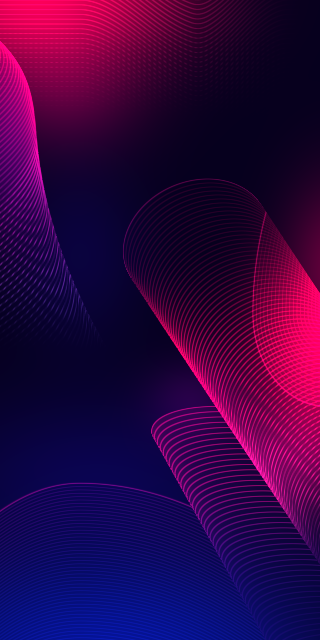
A WebGL 2 fragment shader for this background:

```glsl
#version 300 es
precision highp float;
// Neon ribbons of fine strands over a dark navy field with red and blue glows.
uniform vec2 u_resolution;
out vec4 fragColor;

const vec3 CRIMSON = vec3(0.95, 0.01, 0.28);
const vec3 PINK = vec3(0.92, 0.1, 0.44);
const vec3 VIOLET = vec3(0.36, 0.05, 0.48);

// Soft elliptical glow.
float glow(vec2 p, vec2 center, vec2 radius) {
    vec2 d = (p - center) / radius;
    return exp(-dot(d, d));
}

// Thin lines at whole values of phase, of constant thickness on the canvas.
float strands(float phase, float thickness) {
    float slope = fwidth(phase);
    float w = max(slope * u_resolution.x * thickness, slope * 0.7);
    float d = 0.5 - abs(fract(phase) - 0.5);
    return 1.0 - smoothstep(0.0, max(w, 0.05), d);
}

// Smooth step from outside to inside, about one pixel wide.
float inside(float d) {
    return smoothstep(-0.7, 0.7, d * u_resolution.x);
}

// A single curve where d is zero.
float rim(float d, float thickness) {
    float slope = fwidth(d) * u_resolution.x;
    return exp(-pow(abs(d) / (max(slope, 0.05) * thickness), 2.0));
}

// Half circle profile across a ribbon, u from 0 to 1.
float arch(float u) {
    return 2.0 * sqrt(max(u * (1.0 - u), 0.0));
}

vec3 background(vec2 p) {
    vec3 c = vec3(0.02, 0.0, 0.115);
    c += vec3(0.02, 0.01, 0.13) * glow(p, vec2(0.25, 0.8), vec2(0.2, 0.28));
    c += vec3(0.02, 0.01, 0.17) * glow(p, vec2(0.3, 1.47), vec2(0.5, 0.24));
    c += vec3(0.0, 0.08, 0.5) * glow(p, vec2(0.35, 2.08), vec2(0.65, 0.36));
    c += vec3(0.13, 0.0, 0.12) * glow(p, vec2(0.6, 1.25), vec2(0.14, 0.12));
    c += vec3(0.95, 0.0, 0.22) * glow(p, vec2(0.1, -0.03), vec2(0.42, 0.22));
    c += vec3(0.3, 0.0, 0.12) * glow(p, vec2(0.2, 0.27), vec2(0.25, 0.2));
    c += vec3(0.38, 0.0, 0.12) * glow(p, vec2(1.06, 0.85), vec2(0.17, 0.28));
    return c;
}

// Faint dotted veil falling from the top.
vec3 topVeil(vec2 p) {
    float phase = (p.y - 0.2 * smoothstep(0.25, 0.65, p.x) + 0.2 * smoothstep(0.6, 0.9, p.x)) / 0.015;
    float dots = mix(1.0, 0.5 + 0.5 * cos(p.x * 390.0), smoothstep(0.05, 0.2, p.y));
    float fade = smoothstep(0.95, 0.5, p.x) * smoothstep(0.38, 0.05, p.y);
    return vec3(0.5, 0.05, 0.22) * strands(phase, 0.0032) * dots * fade * 0.5;
}

// Curtain hanging on the left, bright along its right edge.
vec3 leftCurtain(vec2 p) {
    float v = p.y - 0.45;
    float above = min(v, 0.0);
    float edge = 0.117 + 0.1 * v + 0.38 * v * v + 3.7 * above * above * above;
    float t = edge - p.x;
    float depth = max(t, 0.0);
    float line = strands((p.y - 0.55 * sqrt(depth + 0.0005)) / 0.016, 0.0034);
    float weave = strands((p.x + p.y * 0.25) / 0.015, 0.0045);
    vec3 hue = mix(CRIMSON, vec3(0.75, 0.08, 0.52), smoothstep(0.3, 0.65, p.y));
    hue = mix(hue, vec3(0.42, 0.25, 0.62), smoothstep(0.65, 1.0, p.y));
    float fade = smoothstep(1.1, 0.85, p.y);
    float fold = smoothstep(-0.04, 0.04, p.y - 0.65 + 1.7 * p.x);
    vec3 c = hue * line * mix(1.0, 0.25 + 0.75 * weave, smoothstep(0.5, 0.75, p.y)) * mix(0.28, 0.6, fold);
    c += vec3(0.2, 0.0, 0.24) * glow(p, vec2(0.04, 0.42), vec2(0.15, 0.28));
    c += hue * exp(-depth / 0.022) * 0.45 * smoothstep(0.85, 0.4, p.y);
    return c * inside(t) * fade;
}

// Low hill of nested contours at the bottom left.
vec3 lowerHill(vec2 p, float rightEdge) {
    float x = p.x - 0.25;
    float d = p.y - 1.51 - (x < 0.0 ? 1.4 : 0.61) * x * x;
    float line = strands(d / 0.0105, 0.0029) * inside(d);
    vec3 c = mix(vec3(0.2, 0.01, 0.2), vec3(0.03, 0.04, 0.2), smoothstep(0.0, 0.4, d)) * line * 0.55;
    c += vec3(0.32, 0.01, 0.15) * rim(d, 0.002);
    return c * inside(rightEdge - p.x);
}

// Small ribbon tucked behind the large one.
vec3 smallRibbon(vec2 p, float leftEdge, float rightEdge) {
    float t = p.x - leftEdge;
    float d = p.y - 1.37 + 0.1 * arch(clamp(t / 0.5, 0.0, 1.0));
    float line = strands(d / 0.0165, 0.0033);
    vec3 hue = mix(vec3(0.75, 0.02, 0.28), VIOLET, smoothstep(1.45, 1.85, p.y));
    float fade = mix(1.0, 0.2, smoothstep(1.5, 1.95, p.y));
    vec3 c = hue * line * 0.65 + hue * exp(-max(t, 0.0) / 0.05) * 0.25 + hue * 0.07;
    return c * fade * inside(t) * inside(d + 0.002) * inside(rightEdge - p.x);
}

// Large diagonal ribbon with a looped top and a folded, glowing flap.
vec3 largeRibbon(vec2 p, float leftEdge) {
    float t = p.x - leftEdge;
    float u = clamp(t / 0.56, 0.0, 1.0);
    float d = p.y - 0.872 + 0.232 * u + 0.159 * arch(u);
    float mask = inside(t) * inside(0.56 - t) * inside(d + 0.002);
    float line = strands(d / 0.0125, 0.0031);
    float weave = strands((p.x + 0.35 * p.y) / 0.014, 0.005);
    line *= mix(1.0, 0.35 + 0.65 * weave, smoothstep(1.05, 1.3, p.y));

    vec3 hue = mix(CRIMSON, PINK, smoothstep(1.2, 1.5, p.y));
    hue = mix(hue, VIOLET, smoothstep(1.5, 1.85, p.y));
    float power = mix(0.13, 0.62, smoothstep(0.75, 1.2, p.y)) * mix(1.0, 0.25, smoothstep(1.45, 1.85, p.y));
    vec3 c = hue * line * power;
    float bright = smoothstep(0.8, 1.15, p.y) * smoothstep(1.9, 1.4, p.y);
    c += hue * (exp(-max(t, 0.0) / 0.03) * 0.42 + exp(-max(t, 0.0) / 0.15) * 0.18) * bright;
    c += vec3(0.75, 0.0, 0.17) * glow(p, vec2(1.04, 1.1), vec2(0.2, 0.26));
    c += vec3(0.28, 0.0, 0.13) * glow(p, vec2(0.95, 1.42), vec2(0.22, 0.16));

    // Flap folded over the right side.
    float bend = max(0.98 - p.y, 0.0) / 0.33;
    vec2 q = vec2(1.02 - p.x + 0.045 * bend * bend, max(p.y - 0.98, 0.0));
    float flap = 1.0 - length(q / vec2(0.23, 0.29));
    float flapLine = strands(flap / 0.05, 0.003);
    c += CRIMSON * inside(flap * 0.23) * (0.12 + 0.2 * flapLine) * smoothstep(0.6, 1.0, p.y);
    c += vec3(0.36, 0.01, 0.14) * rim(flap, 0.002) * smoothstep(0.62, 0.66, p.y);
    c += vec3(0.17, 0.01, 0.1) * rim(d, 0.002);
    return c * mask;
}

void main() {
    // x runs 0 to 1 rightward, y runs 0 to 2 downward.
    vec2 p = gl_FragCoord.xy / u_resolution;
    p = vec2(p.x, 2.0 - 2.0 * p.y);
    float largeEdge = 0.363 + 0.66 * (p.y - 0.8);
    float smallEdge = 0.474 + 0.555 * (p.y - 1.36);

    vec3 color = background(p) + topVeil(p) + leftCurtain(p);
    color += lowerHill(p, smallEdge);
    color += smallRibbon(p, smallEdge, largeEdge);
    color += largeRibbon(p, largeEdge);
    fragColor = vec4(min(color, 1.0), 1.0);
}
```
